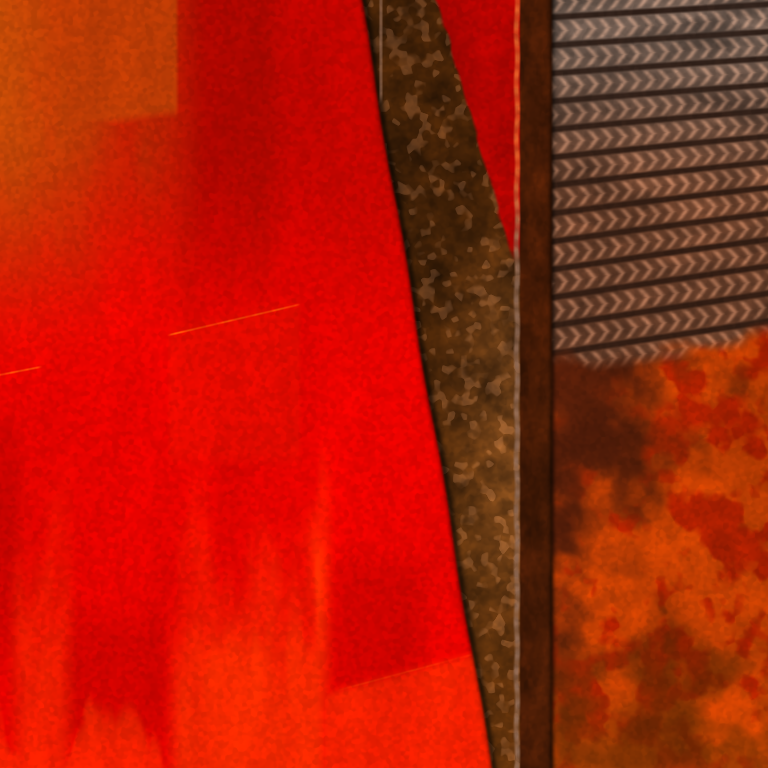
A WebGL 2 fragment shader for this background:

```glsl
#version 300 es
precision highp float;
// Painted red panel, dark leather wedge with a stitched seam, braided rows over rusty mottling.

#define SEAM_X 0.673
#define STRIP_END 0.719
#define ROW_STEP 0.0365
#define BRAID_STEP 0.0185
#define STITCH_STEP 0.021
#define GRAIN 0.07
#define RED vec3(0.89, 0.012, 0.0)
#define DEEP_RED vec3(0.66, 0.025, 0.0)
#define FLAME vec3(0.96, 0.17, 0.005)
#define OCHRE vec3(0.75, 0.29, 0.025)
#define LEATHER vec3(0.25, 0.125, 0.025)
#define TAN vec3(0.60, 0.44, 0.35)

uniform vec2 u_resolution;
out vec4 outColor;

vec2 hash2(vec2 p) {
  vec3 q = fract(p.xyx * vec3(0.1031, 0.103, 0.0973));
  q += dot(q, q.yzx + 33.33);
  return fract((q.xx + q.yz) * q.zy);
}

// Soft cellular noise: random tones blended by distance to each cell point
float cells(vec2 p) {
  vec2 id = floor(p), f = fract(p);
  float sum = 0.0, weight = 0.0;
  for (int j = -1; j <= 1; j++)
    for (int i = -1; i <= 1; i++) {
      vec2 o = vec2(i, j), h = hash2(id + o + 57.0);
      vec2 d = o + h - f;
      float w = exp(-5.0 * dot(d, d));
      sum += w * hash2(id + o + 91.0).y;
      weight += w;
    }
  return sum / weight;
}

float mottle(vec2 p) {
  return 0.5 * cells(p) + 0.3 * cells(p * 2.1 + 7.0) + 0.2 * cells(p * 4.3 + 19.0);
}

float above(float v, float edge, float soft) { return smoothstep(edge - soft, edge + soft, v); }
float below(float v, float edge, float soft) { return 1.0 - above(v, edge, soft); }
float band(float v, float a, float b, float soft) { return above(v, a, soft) * below(v, b, soft); }

// Thin line along the slope, limited to an x range
float crease(vec2 p, vec2 a, vec2 b) {
  float y = mix(a.y, b.y, (p.x - a.x) / (b.x - a.x));
  return band(p.x, a.x, b.x, 0.004) * below(abs(p.y - y), 0.0012, 0.0014);
}

vec3 paintedPanel(vec2 p) {
  float streak = mottle(p * vec2(17.0, 4.0));
  float brush = streak - 0.5;
  vec3 c = RED;
  float deep = above(p.x, 0.235, 0.02) * above(p.y + 0.25 * brush, 0.68, 0.15);
  c = mix(c, DEEP_RED, deep * mix(0.95, 0.6, above(p.x, 0.36, 0.02)));
  // Ochre glow and its squared patch at the upper left
  float glow = below(p.x + 0.12 * brush, 0.13, 0.14) * above(p.y, 0.68, 0.19);
  float patchMask = below(p.x, 0.231, 0.004) * above(p.y - 0.15 * (p.x - 0.1), 0.832, 0.012);
  c = mix(c, vec3(0.68, 0.10, 0.005), below(p.x, 0.25, 0.025) * above(p.y, 0.70, 0.16) * 0.8);
  c = mix(c, OCHRE, max(glow, patchMask * 0.72));
  // Flame-like strokes rising from the lower edge
  float rise = p.y - 0.35 * brush;
  float flame = band(p.x, 0.225, 0.425, 0.015) * below(rise, 0.22, 0.12);
  flame = max(flame, band(p.x, 0.02, 0.09, 0.015) * below(rise, 0.28, 0.15) * 0.7);
  flame = max(flame, below(p.x, 0.23, 0.02) * below(rise, 0.025, 0.03) * 0.7);
  float fold = 0.102 + 0.266 * (p.x - 0.443);
  flame = max(flame, above(p.x, 0.415, 0.015) * below(p.y, fold, 0.009) * 0.75);
  c = mix(c, FLAME, flame * (0.65 + 0.5 * streak));
  float shade = band(p.x, 0.43, 0.55, 0.025) * band(p.y, fold, 0.27, 0.025);
  shade = max(shade, band(p.x, 0.09, 0.21, 0.015) * band(p.y, 0.04, 0.20, 0.04));
  shade = max(shade, below(p.x, 0.025, 0.012) * band(p.y, 0.15, 0.45, 0.06));
  c *= 1.0 - 0.10 * shade;
  // Raised paint edges
  float lines = crease(p, vec2(0.221, 0.564), vec2(0.388, 0.603));
  lines += crease(p, vec2(-0.02, 0.508), vec2(0.052, 0.522));
  lines += 0.35 * crease(p, vec2(0.443, 0.102), vec2(0.612, 0.147));
  c += vec3(0.08, 0.22, 0.02) * lines * (0.4 + cells(p * 70.0));
  c.g += 0.025 * band(p.x, 0.22, 0.39, 0.004) * band(p.y, 0.40, 0.57 + 0.23 * (p.x - 0.221), 0.015);
  return c * (1.0 + 0.14 * brush);
}

vec3 leather(vec2 p) {
  float m = mottle(p * 32.0), speck = cells(p * 115.0);
  vec3 c = LEATHER * (0.55 + 0.9 * m);
  float worn = band(p.y, 0.22, 0.64, 0.13) * above(p.x, 0.61, 0.07);
  c += vec3(0.17, 0.12, 0.07) * worn * (0.35 + m);
  c += vec3(0.10, 0.055, 0.015) * below(p.y, 0.4, 0.2);
  return c + TAN * 0.24 * above(speck, 0.72, 0.14);
}

vec3 braids(vec2 p) {
  float slope = mix(0.15, 0.06, smoothstep(0.6, 1.0, p.y));
  float v = (p.y - slope * (p.x - STRIP_END) - 0.941) / ROW_STEP;
  float across = abs(fract(v) - 0.5);
  float u = p.x / BRAID_STEP + across * 1.5 + hash2(vec2(floor(v) + 40.0, 3.0)).x;
  float strand = 0.5 + 0.5 * cos(6.2832 * u);
  float m = mottle(p * vec2(16.0, 30.0));
  vec3 c = mix(vec3(0.40, 0.24, 0.16), vec3(0.39, 0.32, 0.28), above(p.y, 0.84, 0.13));
  c *= 0.62 + 0.65 * m;
  c += TAN * 0.42 * strand * strand * below(across, 0.34, 0.10);
  float gap = above(across, 0.40, 0.06);
  return mix(c, vec3(0.13, 0.07, 0.045), gap * (0.55 + 0.35 * m));
}

vec3 rust(vec2 p) {
  float m = mottle(p * 15.0), n = mottle(p * 23.0 + 31.0);
  float heat = above((p.x - 0.72) * 2.2 - (p.y - 0.3) * 0.75 + (m - 0.5) * 0.7, 0.16, 0.25);
  vec3 c = mix(vec3(0.35, 0.12, 0.035), vec3(0.72, 0.23, 0.01), heat);
  c = mix(c, vec3(0.60, 0.075, 0.0), above(n, 0.55, 0.10) * 0.75 * heat);
  c = mix(c, vec3(0.46, 0.20, 0.015), below(p.y + 0.3 * (m - 0.5), 0.09, 0.1) * 0.65);
  return c * (0.72 + 0.55 * m);
}

void main() {
  vec2 p = gl_FragCoord.xy / u_resolution;
  float aa = 0.8 / u_resolution.x + 0.0006;
  // Slanted panel border with a dark shadow on its right
  float border = 0.641 - 0.17 * p.y + 0.0015 * sin(p.y * 21.0);
  vec3 c = mix(paintedPanel(p), leather(p), above(p.x, border, aa * 1.5));
  c *= 1.0 - 0.55 * exp(-pow((p.x - border - 0.002) / 0.005, 2.0));
  c = mix(c, TAN, 0.6 * below(abs(p.x - 0.496), 0.002, 0.0015) * above(p.y, 0.87, 0.01));
  // Red sliver between the leather and the seam
  float sliver = 0.569 + (1.0 - p.y) * 0.292 + 0.006 * (cells(p * 45.0) - 0.5);
  vec3 sliverRed = vec3(0.67, 0.015, 0.005) * (0.8 + 0.35 * mottle(p * 14.0));
  c = mix(c, sliverRed, above(p.x, sliver, 0.003) * above(p.y, 0.67, 0.015));
  // Dark strip, then braids above rust on the right
  vec3 strip = vec3(0.28, 0.105, 0.02) * (0.6 + 0.75 * mottle(p * vec2(45.0, 24.0)));
  c = mix(c, strip, above(p.x, SEAM_X + 0.004, aa));
  float hem = 0.522 + 0.16 * (p.x - STRIP_END) + 0.03 * (cells(p * 22.0) - 0.5);
  vec3 right = mix(rust(p), braids(p), above(p.y, hem, 0.014));
  c = mix(c, right, above(p.x, STRIP_END, aa * 1.5));
  c *= 1.0 - 0.45 * exp(-pow((p.x - STRIP_END) / 0.004, 2.0));
  // Stitched seam, warmer toward the top
  float stitch = 0.5 + 0.5 * cos(6.2832 * p.y / STITCH_STEP);
  float wobble = 0.0008 * sin(p.y * 90.0);
  vec3 thread = mix(TAN * 0.93, vec3(0.86, 0.36, 0.15), above(p.y, 0.72, 0.08));
  c = mix(c, thread, below(abs(p.x - SEAM_X - wobble), 0.0032, 0.0022) * (0.62 + 0.33 * stitch));
  c *= 1.0 + GRAIN * 2.0 * (cells(p * 190.0) - 0.5);
  outColor = vec4(clamp(c, 0.0, 1.0), 1.0);
}
```
